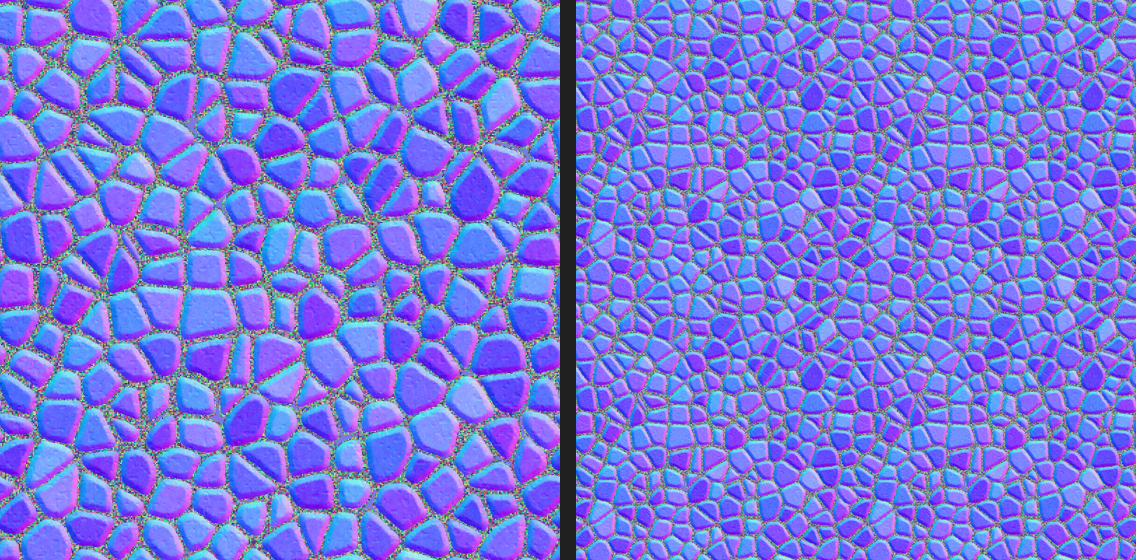
Left: one tile. Right: repeated 2 by 2.
Reproduce this texture map procedurally as a Shadertoy shader.

```glsl
// Tileable normal map of rounded cobblestones set in gritty mortar.
// Stones are cells of a wrapped, weighted Voronoi diagram; a soft minimum over
// the cell borders rounds the corners and gives the bevel direction directly.

#define CELLS 15.0         // stone sites per canvas side
#define SIZE_SPREAD 0.3    // difference between small and large stones
#define ROUNDING 15.0      // higher gives sharper corners
#define GAP 0.032          // least half width of the joints, in cells
#define GAP_SPREAD 0.09    // extra joint width on some stones
#define BEVEL_WIDTH 0.17   // in cells
#define BEVEL_TILT 0.72
#define GRIT 400.0         // mortar grains per side
#define STONE_GRAIN 0.17
#define PIT_DEPTH 0.2

vec3 hash3(vec2 p) {
    vec3 q = vec3(dot(p, vec2(127.1, 311.7)),
                  dot(p, vec2(269.5, 183.3)),
                  dot(p, vec2(419.2, 371.9)));
    return fract(sin(q) * 43758.5453);
}

// Three channels of value noise that wrap after "period" lattice steps
vec3 noise3(vec2 uv, float period) {
    vec2 p = uv * period, i = floor(p), f = fract(p);
    f = f * f * (3.0 - 2.0 * f);
    vec3 a = hash3(mod(i, period));
    vec3 b = hash3(mod(i + vec2(1, 0), period));
    vec3 c = hash3(mod(i + vec2(0, 1), period));
    vec3 d = hash3(mod(i + vec2(1, 1), period));
    return mix(mix(a, b, f.x), mix(c, d, f.x), f.y);
}

// Offset from p to the site of a cell (xy) and its power distance (z)
vec3 site(vec2 cell, vec2 p) {
    vec3 h = hash3(mod(cell, CELLS));
    vec2 r = cell + 0.06 + 0.88 * h.xy - p;
    return vec3(r, dot(r, r) - SIZE_SPREAD * h.z);
}

// Rounded border distance; also returns the outward direction and the cell
float stoneDistance(vec2 p, out vec2 outward, out vec2 cell) {
    vec2 base = floor(p);
    vec3 own = vec3(0.0, 0.0, 1e3);
    cell = base;
    for (int y = -2; y <= 2; y++)
    for (int x = -2; x <= 2; x++) {
        vec2 c = base + vec2(x, y);
        vec3 s = site(c, p);
        if (s.z < own.z) { own = s; cell = c; }
    }
    float total = 1e-9;
    outward = vec2(0.0);
    for (int y = -2; y <= 2; y++)
    for (int x = -2; x <= 2; x++) {
        if (x == 0 && y == 0) continue;
        vec3 s = site(cell + vec2(x, y), p);
        vec2 apart = s.xy - own.xy;
        float span = max(length(apart), 1e-3);
        float w = exp(-ROUNDING * (s.z - own.z) / (2.0 * span));
        total += w;
        outward += w * apart / span;
    }
    outward /= total;
    return -log(total) / ROUNDING;
}

float pit(vec2 uv) {
    return smoothstep(0.7, 0.86, noise3(uv, 150.0).x);
}

// Packs a tilt as a colour, with a blue channel that falls only when steep
vec3 packNormal(vec2 tilt) {
    tilt *= min(1.0, 0.97 / max(length(tilt), 1e-3));
    return vec3(0.5 + 0.5 * tilt, 0.5 + 0.5 * pow(1.0 - dot(tilt, tilt), 0.1));
}

void mainImage(out vec4 fragColor, in vec2 fragCoord) {
    vec2 uv = fragCoord / iResolution.xy;
    float pixel = CELLS / iResolution.y;

    // Stone outline with slight waviness and a rough rim
    vec3 wave = noise3(uv, 45.0), grit = noise3(uv, GRIT);
    vec2 outward, cell;
    float d = stoneDistance(uv * CELLS + 0.05 * (wave.xy - 0.5), outward, cell);
    vec3 id = hash3(mod(cell, CELLS) + 57.0);
    d -= GAP + GAP_SPREAD * id.z * id.z + 0.03 * (grit.z - 0.5);

    // Tilted top face, crisp bevel, fine grain and small pits
    vec2 face = mix(vec2(-0.36, -0.54), vec2(0.2, 0.34), id.xy);
    float bevel = 1.0 - smoothstep(0.5 * BEVEL_WIDTH, BEVEL_WIDTH, d);
    float rim = 1.0 - smoothstep(0.0, 0.05, d);
    vec2 tilt = face * (1.0 - 0.6 * bevel) + outward * (BEVEL_TILT * bevel + 0.12 * rim);
    vec2 e = vec2(0.0015, 0.0);
    tilt += PIT_DEPTH * vec2(pit(uv + e.xy) - pit(uv - e.xy), pit(uv + e.yx) - pit(uv - e.yx));
    tilt += STONE_GRAIN * (noise3(uv, 340.0).xy + 0.6 * noise3(uv, 120.0).yz - 0.8);
    vec3 stone = packNormal(tilt);

    // Fine mortar, with a few smooth puddles in the wide joints
    vec3 mortar = vec3(0.49, 0.53, 0.57) + (grit - 0.5) * vec3(0.85, 0.85, 0.6);
    float puddle = smoothstep(0.8, 0.84, noise3(uv, 18.0).z) * smoothstep(0.05, 0.08, -d);
    mortar = mix(mortar, vec3(0.48, 0.48, 0.9), puddle);

    vec3 color = mix(mortar, stone, smoothstep(-pixel, pixel, d + 0.5 * pixel));
    fragColor = vec4(clamp(color, 0.0, 1.0), 1.0);
}
```
